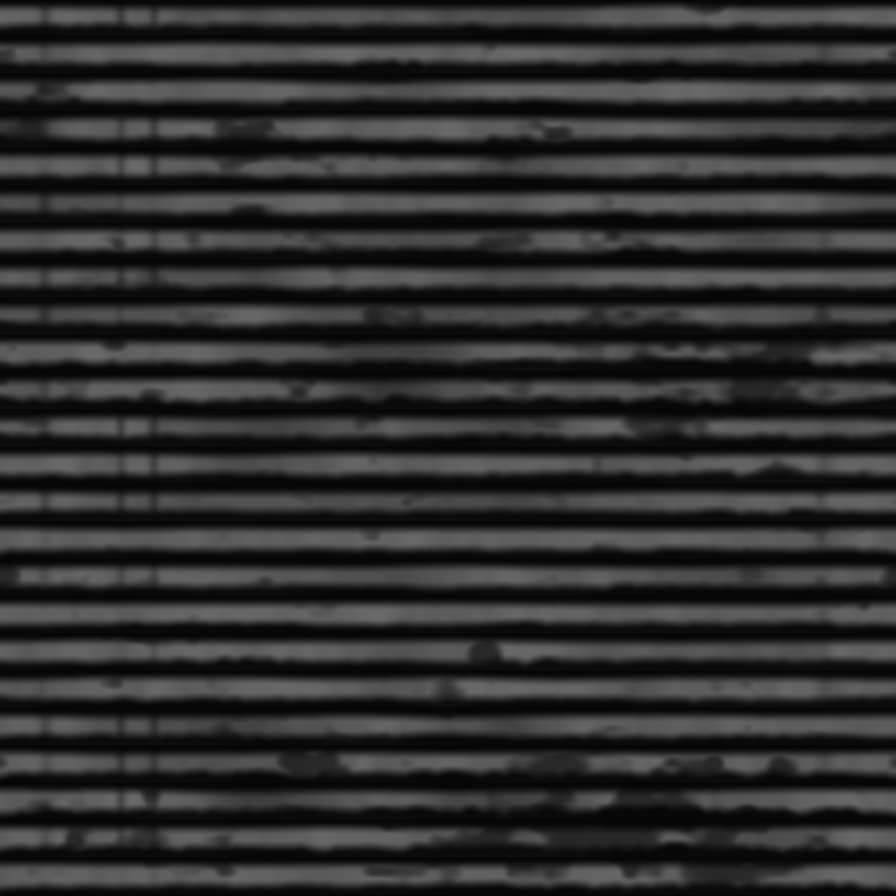
Write a three.js fragment shader that draws this pattern.

```glsl
#define ROWS 24.0
#define LINE_OFFSET 0.05
#define LIT 0.4
#define GROOVE 0.04
#define GRIME_TONE 0.12
#define FLAT_HALF 0.07
#define GROOVE_START 0.435
#define RAGGED 0.24
#define STREAK 0.35
#define DULLING 0.36
#define TAU 6.2831853

varying vec2 vUv;

float hash(vec2 p) {
  return fract(sin(dot(p, vec2(127.1, 311.7))) * 43758.5);
}

// Value noise that wraps after a whole number of cells
float noise(vec2 p, vec2 period) {
  vec2 cell = floor(p);
  vec2 f = fract(p);
  f = f * f * (3.0 - 2.0 * f);
  vec2 a = mod(cell, period);
  vec2 b = mod(cell + 1.0, period);
  return mix(mix(hash(a), hash(vec2(b.x, a.y)), f.x),
             mix(hash(vec2(a.x, b.y)), hash(b), f.x), f.y);
}

float field(vec2 cells) {
  return noise(vUv * cells, cells);
}

// Independent noise along each slat
float rowNoise(float row, float cells) {
  return noise(vec2(vUv.x * cells, row), vec2(cells, ROWS));
}

// Where dirt gathers: two horizontal zones, heavier to the right, plus patches
float grimeAmount() {
  float zone = pow(0.5 + 0.5 * cos(2.0 * TAU * (vUv.y - 0.07)), 4.0);
  float side = 0.5 - 0.5 * cos(TAU * (vUv.x - 0.25));
  float patches = smoothstep(0.55, 0.9, field(vec2(7.0, 14.0)));
  return clamp(0.1 + zone * (0.25 + 0.6 * side) + 0.5 * patches, 0.0, 1.0);
}

// Soft vertical streak centred at x, wrapping across the edges
float streakAt(float x, float width) {
  float d = abs(fract(vUv.x - x + 0.5) - 0.5);
  return exp(-d * d / (width * width));
}

void main() {
  float y = vUv.y * ROWS - LINE_OFFSET;
  float row = mod(floor(y), ROWS);
  float f = fract(y);
  float grime = grimeAmount();

  // Slat profile, with a ragged lower edge
  float d = abs(f - 0.5);
  float lower = 1.0 - smoothstep(0.3, 0.65, f);
  float wobble = 0.6 * rowNoise(row, 36.0) + 0.4 * rowNoise(row, 80.0) - 0.38;
  d += lower * wobble * RAGGED * (0.2 + grime);
  d += 0.07 * (rowNoise(row, 8.0) - 0.5);
  float slat = 1.0 - smoothstep(FLAT_HALF, GROOVE_START, d);

  // Broad dull stretches and fine mottling along the slats
  float dull = smoothstep(0.4, 0.95, 0.65 * rowNoise(row, 7.0) + 0.35 * field(vec2(4.0, 6.0)));
  float tone = 1.0 - DULLING * dull * (0.7 + 0.6 * grime);
  tone *= 0.85 + 0.13 * rowNoise(row, 28.0) + 0.08 * field(vec2(64.0, 48.0));

  // Faint vertical streaks, broken from slat to slat
  float streak = streakAt(0.05, 0.008) + streakAt(0.135, 0.006)
               + streakAt(0.172, 0.006) + 0.5 * streakAt(0.92, 0.01);
  tone *= 1.0 - STREAK * streak * smoothstep(0.25, 0.8, rowNoise(row, 12.0));

  // Soft dark blotches
  float spots = 0.75 * field(vec2(24.0, 34.0)) + 0.25 * field(vec2(60.0, 80.0));
  float blotch = smoothstep(-0.06, 0.26, spots - mix(0.84, 0.42, grime));
  float surface = mix(LIT * tone, GRIME_TONE, 0.85 * blotch);

  float groove = GROOVE * (0.6 + 0.8 * rowNoise(row, 10.0) * abs(2.0 * f - 1.0) * (1.0 - f));
  float grey = mix(groove, surface, slat);
  gl_FragColor = vec4(vec3(grey), 1.0);
}
```
